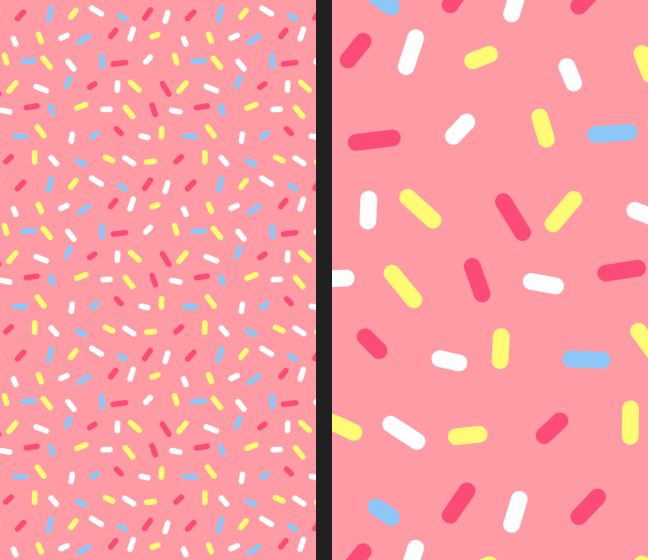
Left: the whole. Right: its middle third, enlarged.
A Shadertoy shader for this pattern:

```glsl
// Candy sprinkles scattered over a pink ground.
// Each cell of a staggered grid holds one jittered, rotated capsule;
// cell ids wrap, so the scatter repeats as a square tile.

const float CELLS_ACROSS = 13.0;   // cells per canvas width
const float TILE = 7.0;            // cells per side of the repeat
const float RADIUS = 0.115;        // capsule radius, in cells
const vec2 CORE_RANGE = vec2(0.12, 0.25);  // half length of the capsule core
const vec2 JITTER = vec2(0.36, 0.34);

const vec3 GROUND = vec3(0.995, 0.608, 0.647);
const vec3 WHITE  = vec3(1.0, 0.995, 0.995);
const vec3 YELLOW = vec3(1.0, 0.985, 0.46);
const vec3 BLUE   = vec3(0.55, 0.78, 0.97);
const vec3 BERRY  = vec3(0.985, 0.30, 0.47);

float hash(vec2 p, float seed) {
    return fract(sin(dot(p, vec2(127.1, 311.7)) + seed * 74.7) * 43758.5453);
}

// Signed distance to a capsule centred at the origin
float capsule(vec2 p, float angle, float halfCore, float radius) {
    vec2 axis = vec2(cos(angle), sin(angle));
    float along = clamp(dot(p, axis), -halfCore, halfCore);
    return length(p - axis * along) - radius;
}

// Golden-ratio steps through the tile keep the colour shares even
vec3 sprinkleColor(vec2 id) {
    float pick = fract((id.x + TILE * id.y) * 0.618034);
    if (pick < 0.29) return WHITE;
    if (pick < 0.49) return BERRY;
    if (pick < 0.78) return YELLOW;
    return BLUE;
}

// Horizontal stagger of a row, periodic over the tile
float rowShift(float row) {
    return fract(3.0 * mod(row, TILE) / TILE + 0.01);
}

vec3 sprinkles(vec2 p, float blur) {
    vec3 color = GROUND;
    for (int j = -1; j <= 1; j++) {
        float row = floor(p.y) + float(j);
        float shift = rowShift(row);
        float column = floor(p.x - shift);
        for (int i = -1; i <= 1; i++) {
            vec2 cell = vec2(column + float(i), row);
            vec2 id = mod(cell, TILE);

            // Place and turn the sprinkle of this cell
            vec2 offset = JITTER * (vec2(hash(id, 1.0), hash(id, 2.0)) - 0.5);
            vec2 center = cell + vec2(shift, 0.0) + 0.5 + offset;
            float angle = 3.14159 * hash(id, 3.0);
            float halfCore = mix(CORE_RANGE.x, CORE_RANGE.y, hash(id, 4.0));

            // Blend it in with a soft edge
            float d = capsule(p - center, angle, halfCore, RADIUS);
            float cover = 1.0 - smoothstep(-blur, blur, d);
            color = mix(color, sprinkleColor(id), cover);
        }
    }
    return color;
}

void mainImage(out vec4 fragColor, in vec2 fragCoord) {
    float scale = CELLS_ACROSS / iResolution.x;
    vec2 p = fragCoord * scale;
    fragColor = vec4(sprinkles(p, 0.8 * scale), 1.0);
}
```
